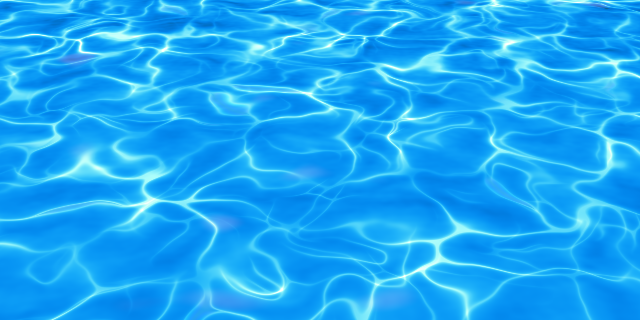
Give the GLSL for this texture, as a Shadertoy shader.

```glsl
// Sunlit pool water: a bright caustic net on rippling blue, receding to the top.
#define HORIZON 1.77      // height of the vanishing line, in canvas heights
#define CELL_SCALE 4.4    // caustic cells across
#define DEPTH_SCALE 2.6   // how strongly cells flatten with distance
#define WARP 0.8          // bending of the net by the waves
#define LINE_WIDTH 0.016  // half width of a caustic line, in cells
#define SHEET_WIDTH 0.12  // half width of the folded sheets of light
#define GLOW 0.27         // soft light beside the lines
#define BASE_LIGHT 0.085  // light in the middle of a cell
#define FLARE 24.0        // sharpness of the net's junctions

vec2 hash22(vec2 p) {
    vec3 q = fract(p.xyx * vec3(0.1031, 0.1030, 0.0973));
    q += dot(q, q.yzx + 33.33);
    return fract((q.xx + q.yz) * q.zy);
}

// Signed gradient noise
float noise(vec2 p) {
    vec2 i = floor(p), f = fract(p);
    vec2 u = f * f * f * (f * (f * 6.0 - 15.0) + 10.0);
    vec2 e = vec2(0.0, 1.0);
    float a = dot(hash22(i) * 2.0 - 1.0, f);
    float b = dot(hash22(i + e.yx) * 2.0 - 1.0, f - e.yx);
    float c = dot(hash22(i + e.xy) * 2.0 - 1.0, f - e.xy);
    float d = dot(hash22(i + e.yy) * 2.0 - 1.0, f - e.yy);
    return mix(mix(a, b, u.x), mix(c, d, u.x), u.y);
}

vec2 noise2(vec2 p) {
    return vec2(noise(p), noise(p + vec2(37.3, 17.9)));
}

// Distance to the cell borders, blended so that the junctions flare
float netDistance(vec2 p) {
    vec2 i = floor(p), f = fract(p), nearest = vec2(0.0);
    float best = 8.0, sum = 0.0;
    for (int y = -1; y <= 1; y++)
    for (int x = -1; x <= 1; x++) {
        vec2 g = vec2(x, y);
        vec2 r = g + 0.05 + 0.9 * hash22(i + g) - f;
        if (dot(r, r) < best) { best = dot(r, r); nearest = r; }
    }
    for (int y = -2; y <= 2; y++)
    for (int x = -2; x <= 2; x++) {
        vec2 g = vec2(x, y);
        vec2 r = g + 0.05 + 0.9 * hash22(i + g) - f;
        vec2 across = r - nearest;
        if (dot(across, across) > 1e-4)
            sum += exp(-FLARE * dot(0.5 * (r + nearest), normalize(across)));
    }
    return max(-log(sum + 1e-12) / FLARE, 0.0);
}

// Distance to the level curves of a noise field: loops and rings
float ringDistance(vec2 p) {
    float e = 0.02;
    float n = noise(p);
    vec2 slope = vec2(noise(p + vec2(e, 0.0)) - n, noise(p + vec2(0.0, e)) - n) / e;
    float level = abs(fract(n * 2.5 + 0.35) - 0.5) / 2.5;
    return level / max(length(slope), 0.25);
}

float lineLight(float d, float width) {
    return 1.0 / (1.0 + d * d / (width * width));
}

// Water colour for an amount of light: deep blue, azure, cyan, white
vec3 waterColor(float light) {
    light = max(light, -0.2);
    float red = 0.005 + 0.59 * pow(max(light, 0.0), 2.0);
    float green = 0.49 + 0.47 * light;
    float blue = 0.98 - 0.1 * exp(-7.0 * light);
    return vec3(red, green, blue);
}

void mainImage(out vec4 fragColor, in vec2 fragCoord) {
    vec2 uv = fragCoord / iResolution.y;
    uv.x -= 0.5 * iResolution.x / iResolution.y;

    // Perspective onto the water plane
    float z = 1.0 / (HORIZON - uv.y);
    float far = smoothstep(0.55, 1.0, uv.y);
    vec2 plane = CELL_SCALE * z * vec2(uv.x, DEPTH_SCALE) + vec2(23.0, 11.0);
    float width = LINE_WIDTH * pow(z * HORIZON, 1.4);

    // Waves bend the view of the floor
    vec2 p = plane + WARP * noise2(plane * 1.1);
    p += 0.14 * noise2(plane * 2.9 + 5.0);

    // Main net, opening here and there into sheets with bright rims
    float d = netDistance(p);
    float sheet = SHEET_WIDTH * smoothstep(0.16, 0.42, noise(plane * 0.8 + 9.0));
    float fill = 1.0 - smoothstep(sheet - 0.015, sheet + 0.015, d);
    fill *= smoothstep(0.01, 0.06, sheet);
    float strength = mix(0.15, 0.85, smoothstep(-0.3, 0.25, noise(plane * 0.9 + 51.0)));
    float net = strength * lineLight(d - sheet, width) * mix(1.0, 0.6, fill);
    float glow = exp(-5.0 * abs(d - sheet)) * mix(0.6, 1.1, strength);

    // Finer, fainter net crossing the main one
    float fine = netDistance(p * 1.5 + 0.25 * noise2(p * 2.0) + 40.0) / 1.5;
    float fineMask = smoothstep(-0.1, 0.35, noise(plane * 1.2 + 87.0));
    float fineNet = fineMask * (0.32 * lineLight(fine, width * 0.8) + 0.1 * exp(-9.0 * fine));

    // Faint loops, more of them far away
    float loopMask = smoothstep(-0.05, 0.35, noise(plane * 0.7 + 71.0) + 0.2 * far);
    float r = ringDistance(p * 0.9 + 13.0);
    float loops = loopMask * (0.45 * lineLight(r, width * 0.9) + 0.12 * exp(-9.0 * r));

    // Soft swell and fine ripples
    float swell = 0.2 * noise(plane * 0.7 + 3.0) + 0.22 * noise(p * vec2(1.5, 2.6) + 7.0);
    swell += 0.1 * noise(p * vec2(3.5, 5.0)) + 0.05 * noise(plane * vec2(9.0, 11.0));
    swell *= 1.0 + 0.7 * far;

    float light = BASE_LIGHT + swell + GLOW * glow + net + fineNet + loops;
    light += 0.22 * fill - 0.1 * far;

    // Compress the highlights so that only thin cores turn white
    light -= 0.35 * max(light - 0.65, 0.0);
    vec3 color = waterColor(light);

    // Lilac reflections and faint rainbow fringes in the sheets
    float lilac = smoothstep(0.35, 0.6, noise(plane * vec2(1.2, 1.5) + 31.0));
    color += lilac * vec3(0.25, 0.03, 0.0);
    color += 0.05 * fill * cos(vec3(0.0, 2.1, 4.2) + 30.0 * d);

    fragColor = vec4(clamp(color, 0.0, 1.0), 1.0);
}
```
